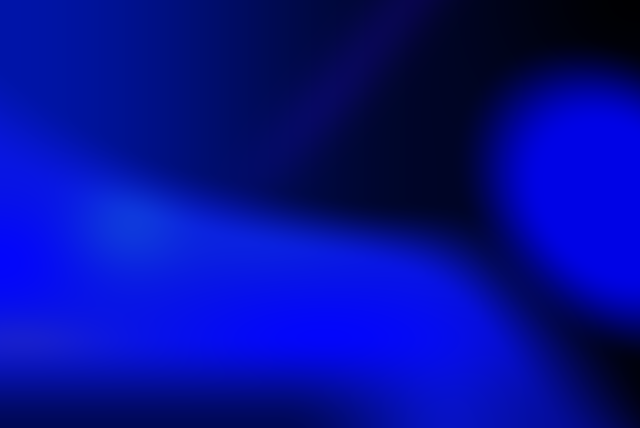
This background is drawn by a Shadertoy shader. Its source:

```glsl
// Colours
const vec3 DUSK       = vec3(0.00, 0.08, 0.66);
const vec3 NIGHT      = vec3(0.00, 0.02, 0.15);
const vec3 VIOLET     = vec3(0.03, 0.00, 0.14);
const vec3 WAVE_BODY  = vec3(0.035, 0.09, 0.88);
const vec3 WAVE_CORE  = vec3(0.01, 0.02, 0.99);
const vec3 WAVE_TAIL  = vec3(0.02, 0.05, 0.62);
const vec3 AZURE      = vec3(0.06, 0.24, 0.86);
const vec3 HAZE       = vec3(0.10, 0.13, 0.80);
const vec3 FLOOR_BLUE = vec3(0.00, 0.03, 0.33);
const vec3 ORB_BLUE   = vec3(0.00, 0.01, 0.90);

// Layout, in canvas heights
const float BASE_ASPECT  = 1.5;
const float CREST_LEVEL  = 0.40;
const float CREST_RISE   = 0.33;
const float CREST_DECAY  = 0.50;
const float DROP_START   = 1.11;
const float DROP_BEND    = 0.06;
const float DROP_SLOPE   = 1.20;
const vec2  ORB_CENTER   = vec2(1.445, 0.531);
const vec2  ORB_RADII    = vec2(0.322, 0.248);
const vec2  STREAK_POINT = vec2(0.80, 0.80);
const vec2  STREAK_NORMAL = vec2(0.78, -0.625);
const float STREAK_WIDTH = 0.075;

float glow(vec2 p, vec2 center, vec2 radii) {
    vec2 q = (p - center) / radii;
    return exp(-dot(q, q));
}

// Approximate signed distance below the crest
float waveDepth(vec2 p) {
    float rise = CREST_RISE * exp(-p.x / CREST_DECAY);
    float bend = exp((p.x - DROP_START) / DROP_BEND);
    float crest = CREST_LEVEL + rise - DROP_SLOPE * DROP_BEND * log(1.0 + bend);
    float slope = -rise / CREST_DECAY - DROP_SLOPE * bend / (1.0 + bend);
    return (crest - p.y) / sqrt(1.0 + slope * slope);
}

vec3 backdrop(vec2 p) {
    vec3 color = mix(DUSK, NIGHT, smoothstep(0.0, 1.05, p.x));
    float across = dot(p - STREAK_POINT, STREAK_NORMAL) / STREAK_WIDTH;
    color += VIOLET * exp(-across * across) * smoothstep(0.45, 0.8, p.y);
    // Corners on the right sink to black
    float shade = smoothstep(0.95, 1.5, p.x) * smoothstep(0.1, 0.5, abs(p.y - 0.5));
    return color * (1.0 - 0.95 * shade);
}

vec3 waveColor(vec2 p) {
    vec3 color = mix(WAVE_BODY, WAVE_TAIL, smoothstep(0.95, 1.4, p.x));
    color = mix(color, WAVE_CORE, 0.95 * glow(p, vec2(0.0, 0.39), vec2(0.20, 0.14)));
    color = mix(color, WAVE_CORE, 0.95 * glow(p, vec2(0.76, 0.21), vec2(0.38, 0.13)));
    color = mix(color, AZURE, 0.90 * glow(p, vec2(0.31, 0.48), vec2(0.13, 0.11)));
    color = mix(color, AZURE, 0.30 * glow(p, vec2(0.60, 0.44), vec2(0.25, 0.08)));
    color = mix(color, HAZE, 0.85 * glow(p, vec2(0.05, 0.20), vec2(0.18, 0.06)));
    // Shadow along the bottom, weaker to the right
    float shadow = 1.0 - smoothstep(-0.01, 0.22, p.y);
    shadow *= 1.0 - 0.85 * smoothstep(0.65, 1.1, p.x);
    return mix(color, FLOOR_BLUE, shadow);
}

float orbMask(vec2 p) {
    vec2 d = p - ORB_CENTER;
    vec2 q = vec2(d.x - d.y, d.x + d.y) * 0.7071 / ORB_RADII;
    return 1.0 - smoothstep(0.60, 1.35, length(q));
}

void mainImage(out vec4 fragColor, in vec2 fragCoord) {
    vec2 p = fragCoord / iResolution.xy * vec2(BASE_ASPECT, 1.0);

    vec3 color = backdrop(p);
    color = mix(color, ORB_BLUE, orbMask(p));

    float softness = mix(0.075, 0.13, smoothstep(0.8, 1.3, p.x));
    softness += 0.03 * (1.0 - smoothstep(0.0, 0.4, p.x));
    float wave = smoothstep(-softness, softness, waveDepth(p));
    color = mix(color, waveColor(p), wave);

    fragColor = vec4(color, 1.0);
}
```
